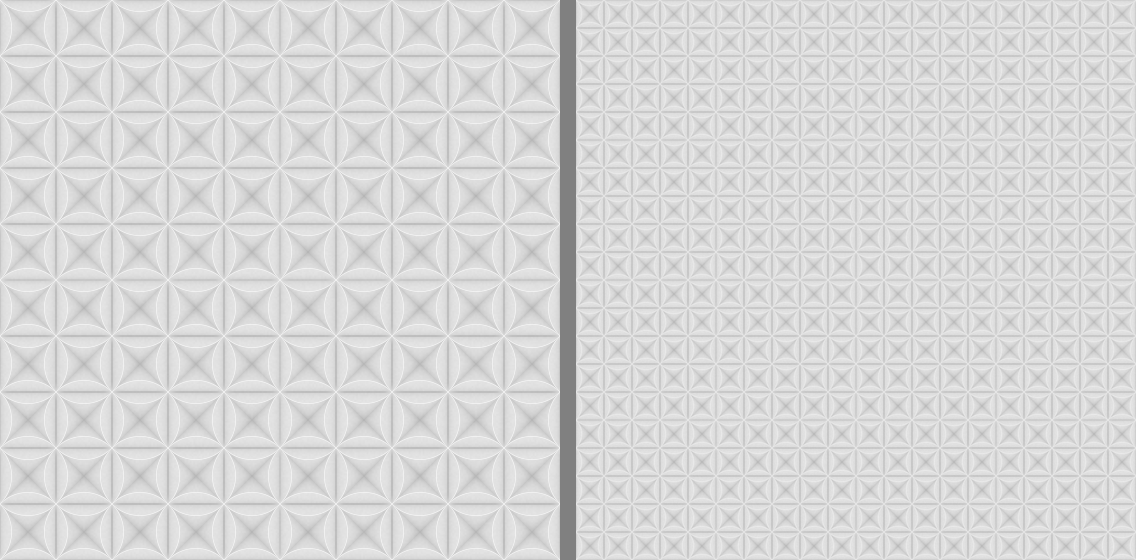
Left: one tile. Right: repeated 2 by 2.
A WebGL 1 fragment shader for this pattern:

```glsl
precision highp float;

uniform vec2 u_resolution;

float hash(vec2 p) {
  vec3 q = fract(vec3(p.xyx) * 0.1031);
  q += dot(q, q.yzx + 33.33);
  return fract((q.x + q.y) * q.z);
}

// Value noise that wraps after a whole number of cells.
float wrapNoise(vec2 uv, float cells) {
  vec2 p = uv * cells;
  vec2 i = floor(p);
  vec2 f = smoothstep(0.0, 1.0, p - i);
  vec2 lo = mod(i, cells);
  vec2 hi = mod(i + 1.0, cells);
  return mix(mix(hash(lo), hash(vec2(hi.x, lo.y)), f.x),
             mix(hash(vec2(lo.x, hi.y)), hash(hi), f.x), f.y);
}

// Line whose total ink stays constant as the pixel size changes.
float stroke(float dist, float halfWidth, float pixel) {
  float inner = max(halfWidth - 0.5 * pixel, 0.0);
  float outer = halfWidth + 0.5 * pixel;
  float ink = min(1.0, 2.0 * halfWidth / (inner + outer));
  return ink * (1.0 - smoothstep(inner, outer, dist));
}

void main() {
  vec2 uv = gl_FragCoord.xy / u_resolution;
  vec2 grid = uv * 10.0;
  float pixel = 10.0 / min(u_resolution.x, u_resolution.y);

  // Fold each tile into one triangular facet.
  vec2 a = abs(fract(grid) - 0.5);
  float major = max(a.x, a.y);
  float minor = min(a.x, a.y);
  float edge = 0.5 - major;
  float diagonal = (major - minor) * 0.7071;
  float centre = length(a);
  float corner = length(0.5 - a);

  // The neighbouring tile's circumscribed circle cuts a lens off each side.
  float arc = length(vec2(1.0 - major, minor)) - 0.7071;

  // Pillowed facets darken along the diagonals and toward the centre.
  float facet = 0.885 - 0.085 * exp(-diagonal / 0.055) - 0.09 * exp(-centre / 0.13);
  float lens = 0.893 - 0.085 * exp(-edge / 0.06);
  float tone = mix(lens, facet, smoothstep(-pixel, pixel, arc));

  // Fine surface grain.
  tone += 0.018 * (wrapNoise(uv, 320.0) - 0.5);

  // Grooves between tiles; every fifth one is shallower.
  vec2 nearest = floor(grid + 0.5);
  float index = a.x > a.y ? nearest.x : nearest.y;
  float depth = mod(index, 5.0) < 0.5 ? 0.5 : 1.0;
  tone = mix(tone, 0.55, 0.75 * depth * stroke(edge, 0.007, pixel));

  // Bright arcs and the star where four tiles meet.
  tone = mix(tone, 0.97, 0.8 * stroke(abs(arc), 0.007, pixel));
  float ray = 0.8 * stroke(edge, 0.009, pixel) * exp(-corner * corner / 0.01);
  tone = mix(tone, 0.98, max(ray, 0.8 * exp(-corner / 0.022)));

  gl_FragColor = vec4(vec3(tone), 1.0);
}
```
